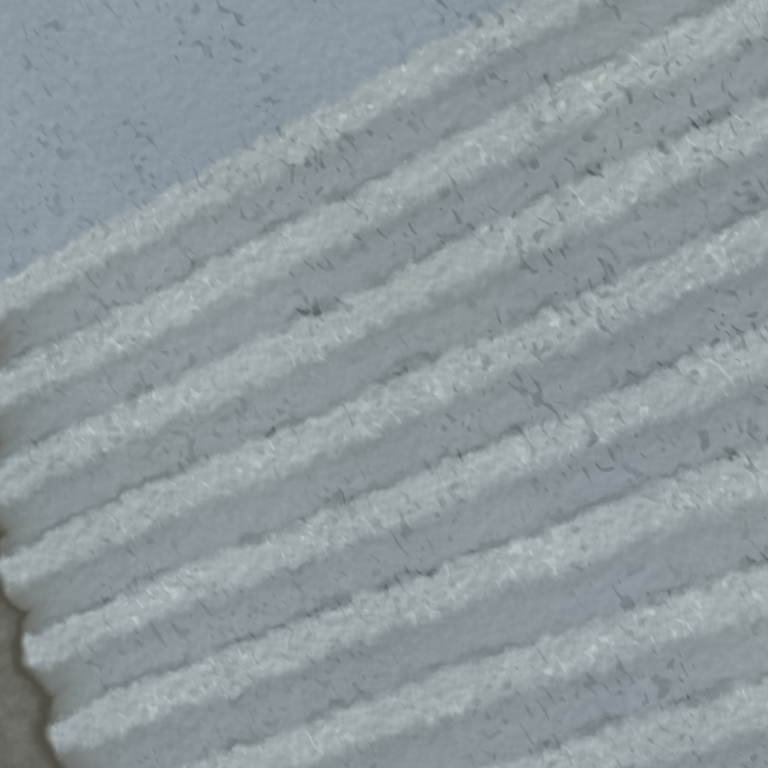
Give the GLSL for this texture, as a Shadertoy shader.

```glsl
#define FIRST_RIDGE vec2(0.606, 0.540)  // height at the left, slope
#define SPACING vec2(0.119, 0.033)      // at the left, growth to the right
#define GRAIN 85.0
#define RELIEF 0.125
#define EDGE_WEAR 0.20
#define RIDGE_COLOR vec3(0.622, 0.664, 0.674)
#define GROOVE_COLOR vec3(0.540, 0.586, 0.604)
#define SHADOW_COLOR vec3(0.475, 0.517, 0.530)
#define FLAT_COLOR vec3(0.548, 0.598, 0.632)
#define SOIL_COLOR vec3(0.410, 0.412, 0.388)
#define CREVICE_COLOR vec3(0.290, 0.288, 0.248)

float hash(vec2 p) {
    return fract(sin(dot(p, vec2(127.1, 311.7))) * 43758.5453);
}

float noise(vec2 p) {
    vec2 i = floor(p), f = fract(p);
    f = f * f * (3.0 - 2.0 * f);
    return mix(mix(hash(i), hash(i + vec2(1, 0)), f.x),
               mix(hash(i + vec2(0, 1)), hash(i + vec2(1, 1)), f.x), f.y);
}

float fbm(vec2 p) {
    float sum = 0.0, amp = 0.5;
    for (int i = 0; i < 4; i++) {
        sum += amp * noise(p);
        p = mat2(1.6, 1.2, -1.2, 1.6) * p + 7.3;
        amp *= 0.5;
    }
    return sum;
}

float bell(float x, float width) {
    x /= width;
    return exp(-x * x);
}

// Short curled marks, gathered in patches
float flecks(vec2 p, float seed) {
    vec2 q = p + 0.012 * vec2(noise(p * 50.0 + seed), noise(p * 50.0 - seed));
    float mark = noise(mat2(0.8, -0.6, 0.6, 0.8) * q * vec2(165.0, 80.0) + seed);
    float patches = smoothstep(0.15, 0.75, noise(p * 17.0 + seed));
    return smoothstep(0.62, 0.98, mark) * patches;
}

void mainImage(out vec4 fragColor, in vec2 fragCoord) {
    vec2 uv = fragCoord / iResolution.xy;

    // Fan of ridges, numbered downward from the first one
    float row = (FIRST_RIDGE.x + FIRST_RIDGE.y * uv.x - uv.y) / (SPACING.x + SPACING.y * uv.x);
    row += 0.06 * (noise(uv * 9.0) - 0.5);
    row += EDGE_WEAR * (fbm(uv * 62.0) - 0.47);
    float id = max(floor(row + 0.5), 0.0);
    float t = row - id;
    float isFirst = 1.0 - step(0.5, id);

    // Cross section: worn upper edge, long shaded lower side
    float halfWidth = 0.17 + 0.03 * (hash(vec2(id, 4.0)) - 0.5);
    float rise = smoothstep(-0.29, -0.16, t);
    float ridge = rise * (1.0 - smoothstep(halfWidth - 0.10, halfWidth + 0.12, t));
    float upperLine = bell(t + 0.29, 0.05) * (1.0 - 0.9 * isFirst);
    upperLine *= 0.15 + 0.85 * smoothstep(0.25, 0.75, noise(uv * 34.0 + id));
    float lowerShade = bell(t - 0.29, 0.10) * (0.2 + 0.35 * noise(uv * 11.0));

    float flatFace = isFirst * (1.0 - rise);
    vec3 color = mix(GROOVE_COLOR, FLAT_COLOR, flatFace);
    color = mix(color, RIDGE_COLOR, ridge * (0.8 + 0.4 * noise(uv * 30.0 + 9.0)));
    color = mix(color, SHADOW_COLOR, lowerShade);
    color = mix(color, SHADOW_COLOR * 0.94, upperLine * 0.75);

    // Grain lit from the upper left, and broad stains
    vec2 grainPos = uv * GRAIN;
    float relief = fbm(grainPos) - fbm(grainPos + vec2(-0.35, 0.45));
    color += RELIEF * relief * (0.5 + 0.55 * ridge);
    color += 0.05 * (fbm(uv * 6.0) - 0.47);
    color += vec3(0.006, 0.002, -0.006) * (noise(uv * 5.0 + 31.0) - 0.3) * (1.0 - flatFace);

    // Pits and chips, denser toward the upper right
    float wear = 0.6 + 0.5 * smoothstep(0.6, 1.6, uv.x + uv.y);
    color -= 0.10 * wear * (1.0 + 0.7 * upperLine) * flecks(uv, 3.0);
    color += 0.08 * (0.25 + 0.75 * ridge) * flecks(uv, 57.0);

    // Rounded ridge ends at the left, with dirt fading into the grooves
    float sag = mix(t, max(t, 0.0), isFirst);
    float inside = uv.x - max(0.078 - 0.30 * uv.y, -0.022) - 0.09 * sag * sag;
    inside += 0.008 * (noise(uv * 45.0) - 0.5);
    float dirt = exp(-max(inside, 0.0) / 0.030) * (1.0 - ridge) * (1.0 - flatFace);
    color = mix(color, SOIL_COLOR, 0.85 * dirt);
    vec3 soil = SOIL_COLOR + 0.12 * (fbm(uv * 70.0) - 0.47);
    soil = mix(soil, CREVICE_COLOR, 0.85 * bell(inside + 0.010, 0.012));
    color = mix(soil, color, max(smoothstep(-0.010, 0.006, inside), flatFace));

    fragColor = vec4(clamp(color, 0.0, 1.0), 1.0);
}
```
